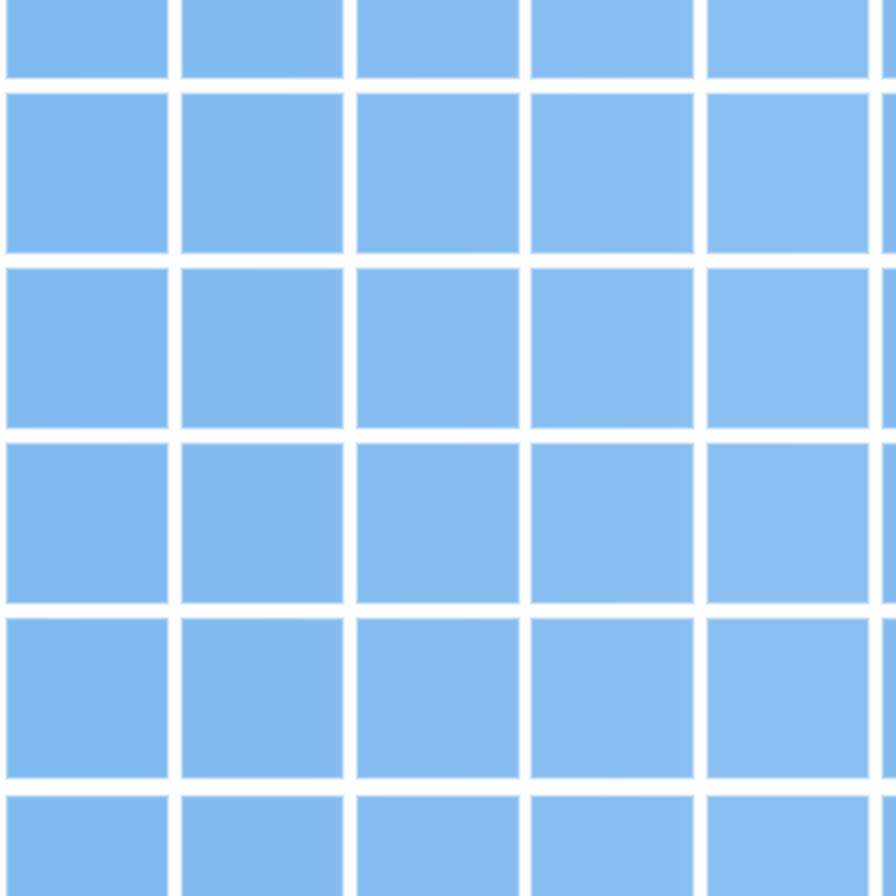
Write a Shadertoy shader that draws this pattern.

```glsl
// Sky-blue square tiles separated by soft white grid lines.

// Grid layout, in units of the canvas height
const vec2 PITCH = vec2(0.1955, 0.1953);
const vec2 ORIGIN = vec2(-0.0004, 0.1229);
const vec2 HALF_WIDTH = vec2(0.0078, 0.0085);
const float SOFTNESS = 0.0031;

// Uneven lines: one slimmer column line, one row line thickened downward
const float SLIM_COLUMN = 3.0;
const float SLIM_AMOUNT = 0.0010;
const float THICK_ROW = 0.0;
const float THICK_AMOUNT = 0.0014;

// Tile tint drifts from left to right and falls back in the last column
const vec3 TILE_LEFT = vec3(0.490, 0.727, 0.941);
const vec3 TILE_RIGHT = vec3(0.543, 0.745, 0.941);
const vec3 LINE_COLOR = vec3(0.997, 0.998, 1.0);
const float LAST_COLUMN = 5.0;
const float LAST_TINT = 0.45;

// White coverage of the nearest column line (x) and row line (y)
vec2 lineCoverage(vec2 p, float pixel) {
    vec2 index = floor((p - ORIGIN) / PITCH + 0.5);
    vec2 offset = p - ORIGIN - index * PITCH;
    vec2 halfWidth = HALF_WIDTH;

    if (index.x == SLIM_COLUMN) halfWidth.x -= SLIM_AMOUNT;
    if (index.y == THICK_ROW) {
        offset.y += THICK_AMOUNT;
        halfWidth.y += THICK_AMOUNT;
    }

    vec2 edge = abs(offset) - halfWidth;
    float blur = max(SOFTNESS, pixel);
    return 1.0 - smoothstep(-blur, blur, edge);
}

vec3 tileColor(vec2 p) {
    float column = floor((p.x - ORIGIN.x) / PITCH.x);
    float tint = smoothstep(-0.15, 0.98, p.x);
    if (column >= LAST_COLUMN) tint = LAST_TINT;
    return mix(TILE_LEFT, TILE_RIGHT, tint);
}

void mainImage(out vec4 fragColor, in vec2 fragCoord) {
    vec2 p = fragCoord / iResolution.y;
    vec2 lines = lineCoverage(p, 1.0 / iResolution.y);
    float white = max(lines.x, lines.y);
    fragColor = vec4(mix(tileColor(p), LINE_COLOR, white), 1.0);
}
```
